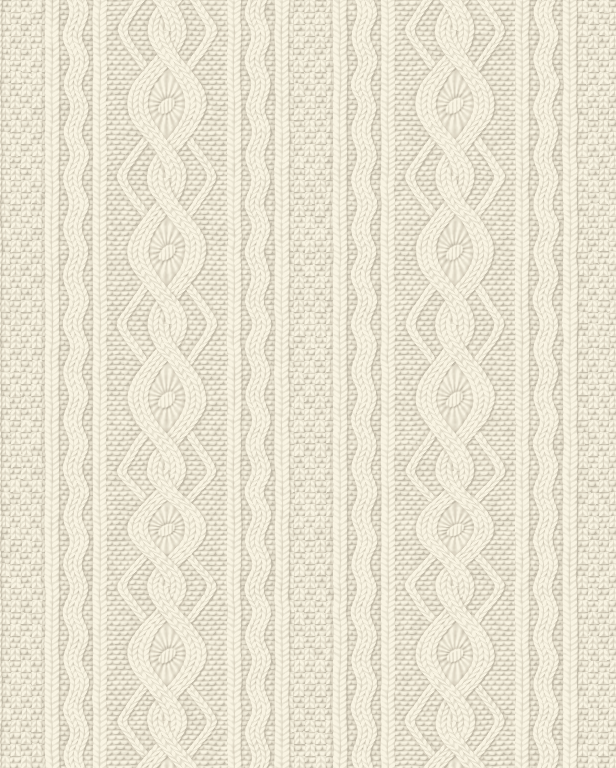
A WebGL 2 fragment shader for this texture:

```glsl
#version 300 es
precision highp float;
// Cream cable-knit fabric: moss panels, ribs, wavy cords and a braided cable.
// Each part is layered into a yarn height field, which is then lit from the
// upper left and coloured through a four-step wool ramp.

#define CANVAS 768.0    // knit units along the canvas height
#define REPEAT 288.0    // width of one panel repeat
#define MOSS_X 311.0    // centre of a moss panel
#define ROW 6.0         // height of one knitted row
#define WAVE 48.0       // length of one bend in the wavy cord
#define CORD 11.0       // half width of a cable cord
#define RIM 5.5         // half width of the diamond outline
#define FUZZ 0.16       // yarn irregularity
#define LIGHT 0.42      // strength of the slope lighting

const float PI = 3.14159265;

uniform vec2 u_resolution;
out vec4 fragColor;

float hash(vec2 p) {
    return fract(sin(dot(p, vec2(127.1, 311.7))) * 43758.5453);
}

float noise(vec2 p) {
    vec2 i = floor(p), f = fract(p);
    f = f * f * (3.0 - 2.0 * f);
    return mix(mix(hash(i), hash(i + vec2(1, 0)), f.x),
               mix(hash(i + vec2(0, 1)), hash(i + vec2(1, 1)), f.x), f.y);
}

// Columns of V stitches across a band of the given half width.
float chain(float x, float y, float halfWidth, float columns) {
    float u = abs(fract((x / halfWidth * 0.5 + 0.5) * columns) * 2.0 - 1.0);
    float leg = pow(abs(sin(PI * u)), 0.6);
    float loops = 0.5 + 0.5 * cos(2.0 * PI * (y / ROW + 0.8 * u));
    return 0.22 + (0.28 + 0.62 * leg) * (0.55 + 0.45 * loops);
}

// Staggered arcs of purl stitches.
float purl(vec2 p, vec2 cell) {
    p /= cell;
    p.x += 0.5 * mod(floor(p.y), 2.0);
    vec2 q = fract(p) - 0.5;
    q.y += 1.2 * q.x * q.x - 0.1;
    return 0.22 + 0.55 * (1.0 - smoothstep(0.12, 0.6, length(q * vec2(0.8, 1.0))));
}

// Checker of small V stitches and purl bumps.
float moss(vec2 p) {
    vec2 cell = floor(p / vec2(10.5, 2.0 * ROW));
    float knit = chain(p.x, p.y, 5.25, 1.0) - 0.08;
    return mix(purl(p, vec2(7.0, ROW)), knit, mod(cell.x + cell.y, 2.0) * 0.8);
}

// Lays a band of stitches over the fabric, with a soft shadow beside it.
float lay(float below, float x, float y, float halfWidth, float columns) {
    float shade = mix(0.45, 1.0, smoothstep(halfWidth - 1.0, halfWidth + 4.0, abs(x)));
    float cover = 1.0 - smoothstep(halfWidth - 1.2, halfWidth + 0.3, abs(x));
    return mix(below * shade, chain(x, y, halfWidth, columns), cover);
}

// Position along the braid, in repeats; one repeat is shorter than the rest.
float braidPhase(float y) {
    return (min(y, 470.0) - 30.0) / 147.0
         + clamp(y - 470.0, 0.0, 115.0) / 115.0 + max(y - 585.0, 0.0) / 135.0;
}

// Fan of stitches with a slanted knot, inside each oval.
float leaf(vec2 e) {
    float r = length(e * vec2(1.0, 0.75));
    float fan = 0.5 + 0.5 * cos(18.0 * atan(e.y, e.x));
    float h = 0.42 + 0.45 * fan * smoothstep(3.0, 9.0, r);
    vec2 k = vec2(e.x * 0.8 + (e.y - 2.0) * -0.6, e.x * 0.6 + (e.y - 2.0) * 0.8);
    float knot = length(k / vec2(11.0, 6.5));
    h *= mix(0.5, 1.0, smoothstep(0.9, 1.5, knot));
    return mix(h, 0.8 + 0.2 * cos(k.x * 1.3 + k.y), 1.0 - smoothstep(0.7, 1.0, knot));
}

float braid(float h, float x, float y) {
    float t = fract(braidPhase(y) + 0.5) - 0.5;
    float spread = 10.0 - 19.0 * cos(2.0 * PI * t);
    vec2 e = vec2(x, (t - 0.5 * sign(t)) * 138.0);
    float inside = smoothstep(0.0, 3.0, spread - abs(x)) * step(0.2, abs(t));
    h = mix(h, leaf(e), inside);
    float rim = 49.0 - 105.0 * sqrt(t * t + 0.0016);
    if (abs(t) < 0.29) h = lay(h, abs(x) - rim, y, RIM, 1.0);
    float over = t < 0.0 ? -1.0 : 1.0;
    for (float s = -1.0; s < 2.0; s += 2.0)
        h = lay(h, x - s * over * spread, y, CORD, 2.0);
    return h;
}

float fabric(vec2 p) {
    p += 1.6 * (vec2(noise(p / 17.0), noise(p / 17.0 + 40.0)) - 0.5);
    float d = abs(mod(p.x - MOSS_X + 0.5 * REPEAT, REPEAT) - 0.5 * REPEAT);
    float h = d < 22.0 ? moss(p) : purl(p, vec2(8.0, 5.0));
    if (d > 84.0) return braid(h, mod(p.x - MOSS_X, REPEAT) - 0.5 * REPEAT, p.y);
    for (float i = 0.0; i < 2.0; i++) h = lay(h, d - 29.0 - 48.0 * i, p.y, 7.5, 1.0);
    return lay(h, d - 53.0 - 3.2 * sin(2.0 * PI * p.y / WAVE), p.y, 10.0, 2.0);
}

vec3 wool(float tone) {
    vec3 c = mix(vec3(0.76, 0.735, 0.665), vec3(0.86, 0.83, 0.76), smoothstep(0.0, 0.3, tone));
    c = mix(c, vec3(0.91, 0.89, 0.82), smoothstep(0.25, 0.55, tone));
    return mix(c, vec3(0.975, 0.955, 0.89), smoothstep(0.5, 0.85, tone));
}

void main() {
    vec2 p = gl_FragCoord.xy / u_resolution.y * CANVAS;
    p.y = CANVAS - p.y;
    float h = fabric(p);
    float slope = h - fabric(p - vec2(1.3));
    float fuzz = noise(p / 2.2) + noise(p / 6.0) - 1.0;
    fragColor = vec4(wool(0.86 * h + 0.03 + LIGHT * slope + FUZZ * fuzz), 1.0);
}
```
